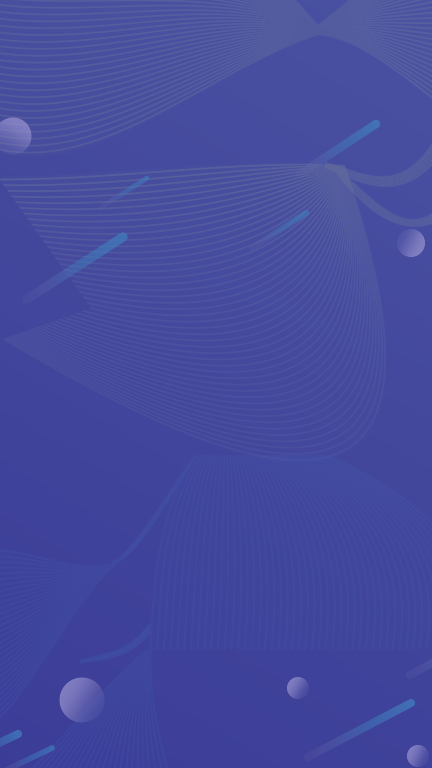
A WebGL 2 fragment shader for this background:

```glsl
#version 300 es
precision highp float;

uniform vec2 u_resolution;
out vec4 fragColor;

// The canvas is GRID units wide, measured from its top left corner.
const float GRID = 432.0;
const vec3 INDIGO = vec3(0.232, 0.236, 0.592);
const vec3 PERIWINKLE = vec3(0.288, 0.318, 0.632);
const vec3 SAGE = vec3(0.43, 0.48, 0.61);
const vec3 MIST = vec3(0.37, 0.41, 0.65);
const vec3 COBALT = vec3(0.25, 0.35, 0.68);
const vec3 AZURE = vec3(0.25, 0.49, 0.74);
const vec3 MAUVE = vec3(0.43, 0.41, 0.67);
const vec3 LILAC = vec3(0.58, 0.56, 0.80);

float bezier(vec4 k, float s) {
    float r = 1.0 - s;
    return dot(k, vec4(r * r * r, 3.0 * r * r * s, 3.0 * r * s * s, s * s * s));
}

float bezierSlope(vec4 k, float s) {
    float r = 1.0 - s;
    return 3.0 * dot(k.yzw - k.xyz, vec3(r * r, 2.0 * r * s, s * s));
}

// Sheet of threads blended between two curves along the axis a to b.
float sheet(vec2 p, vec2 a, vec2 b, vec4 first, vec4 last, float count, float px) {
    float len = length(b - a);
    vec2 dir = (b - a) / len;
    float s = dot(p - a, dir) / len;
    float sc = clamp(s, 0.0, 1.0);
    float start = bezier(first, sc);
    float gap = bezier(last, sc) - start;
    gap = (gap < 0.0 ? -1.0 : 1.0) * max(abs(gap), 0.01);
    float t = (dot(p - a, vec2(-dir.y, dir.x)) - start) / gap;
    float slope = mix(bezierSlope(first, sc), bezierSlope(last, sc), clamp(t, 0.0, 1.0)) / len;
    float tilt = inversesqrt(1.0 + slope * slope);
    float spacing = abs(gap) * tilt / count;
    float d = abs(fract(t * count) - 0.5) * spacing;
    float thread = 1.0 - smoothstep(0.2, 0.5 + px, d);
    thread = mix(0.75, thread, smoothstep(0.8 * px, 2.0 * px, spacing));
    float edge = (0.5 - abs(t - 0.5)) * abs(gap) * tilt;
    float ends = (0.5 - abs(s - 0.5)) * len;
    float mask = smoothstep(-px, px, edge) * smoothstep(-0.5 * px, 0.5 * px, ends);
    return mask * (0.16 + 0.84 * thread);
}

// Rounded bar that brightens from tail to head.
vec3 streak(vec3 base, vec2 p, vec2 tail, vec2 head, float radius, float strength, float px) {
    vec2 axis = head - tail;
    float h = clamp(dot(p - tail, axis) / dot(axis, axis), 0.0, 1.0);
    float d = length(p - tail - axis * h) - radius;
    float cover = 1.0 - smoothstep(-0.5 * px, 0.5 * px, d);
    return mix(base, mix(MAUVE, AZURE, smoothstep(0.0, 0.6, h)), cover * strength * mix(0.15, 0.75, h));
}

// Translucent ball, lit from one side.
vec3 ball(vec3 base, vec2 p, vec2 center, float radius, vec2 light, float px) {
    vec2 q = (p - center) / radius;
    float cover = 1.0 - smoothstep(-0.5 * px, 0.5 * px, (length(q) - 1.0) * radius);
    float shade = smoothstep(-1.0, 0.9, dot(q, normalize(light)));
    return mix(base, LILAC, cover * mix(0.12, 0.75, shade));
}

void main() {
    float px = GRID / u_resolution.x;
    vec2 p = vec2(gl_FragCoord.x, u_resolution.y - gl_FragCoord.y) * px;
    vec2 uv = gl_FragCoord.xy / u_resolution;

    // Diagonal backdrop
    vec3 color = mix(INDIGO, PERIWINKLE, clamp(uv.y * 0.75 + uv.x * 0.25, 0.0, 1.0));

    // Upper sheets, joined at a pinch
    float upper = sheet(p, vec2(0), vec2(318, 0), vec4(153, 175, 70, 35), vec4(-150, -150, -100, 25), 44.0, px);
    upper = max(upper, sheet(p, vec2(318, 0), vec2(432, 0), vec4(35, 38, 70, 100), vec4(25, -5, -40, -80), 34.0, px));
    color = mix(color, SAGE, upper * 0.36);

    // Central fan with a dark notch on its left
    float fan = sheet(p, vec2(30, 400), vec2(345, 165), vec4(-290, -160, -110, 0), vec4(-100, 230, 400, 0), 46.0, px);
    float notch = min(p.y - 180.0 - 1.41 * p.x, 340.0 - 0.35 * p.x - p.y);
    fan *= 1.0 - smoothstep(-px, px, notch);
    float fanFade = mix(0.26, 0.44, smoothstep(430.0, 170.0, p.y));
    color = mix(color, mix(MIST, SAGE, smoothstep(300.0, 160.0, p.y)), fan * fanFade);

    // Ribbons around the right eye
    float eye = sheet(p, vec2(325, 0), vec2(432, 0), vec4(162, 170, 198, 143), vec4(168, 184, 202, 166), 6.0, px);
    eye = max(eye, sheet(p, vec2(335, 0), vec2(432, 0), vec4(166, 192, 235, 213), vec4(172, 214, 235, 224), 6.0, px));
    color = mix(color, SAGE, eye * 0.4);

    // Lower sheets
    float low = sheet(p, vec2(0, 650), vec2(0, 455), vec4(147, 151, 152, 195), vec4(470, 480, 470, 330), 48.0, px) * 0.6;
    low = max(low, sheet(p, vec2(0, 768), vec2(0, 650), vec4(30, 70, 100, 145), vec4(170, 158, 150, 152), 24.0, px) * 0.6);
    low = max(low, sheet(p, vec2(0), vec2(115, 0), vec4(548, 550, 575, 562), vec4(720, 680, 600, 566), 30.0, px) * 0.6);
    low = max(low, sheet(p, vec2(112, 0), vec2(195, 0), vec4(562, 545, 490, 455), vec4(566, 554, 502, 459), 4.0, px));
    low = max(low, sheet(p, vec2(80, 0), vec2(150, 0), vec4(660, 652, 655, 622), vec4(664, 658, 662, 634), 4.0, px));
    color = mix(color, COBALT, low * 0.48);

    // Streaks
    color = streak(color, p, vec2(300, 174), vec2(376, 124), 4.2, 1.0, px);
    color = streak(color, p, vec2(100, 208), vec2(147, 178), 2.3, 0.8, px);
    color = streak(color, p, vec2(27, 299), vec2(123, 237), 4.6, 1.0, px);
    color = streak(color, p, vec2(252, 248), vec2(306, 213), 3.0, 0.8, px);
    color = streak(color, p, vec2(308, 757), vec2(411, 703), 4.0, 1.0, px);
    color = streak(color, p, vec2(-20, 752), vec2(18, 734), 4.0, 1.0, px);
    color = streak(color, p, vec2(0, 773), vec2(52, 748), 2.8, 0.9, px);
    color = streak(color, p, vec2(410, 675), vec2(490, 632), 4.0, 1.0, px);

    // Balls
    color = ball(color, p, vec2(13, 136), 18.5, vec2(0.5, -1), px);
    color = ball(color, p, vec2(411, 243), 14.0, vec2(1, 0.5), px);
    color = ball(color, p, vec2(82, 700), 22.5, vec2(-1, -0.6), px);
    color = ball(color, p, vec2(298, 688), 11.0, vec2(-1, -0.6), px);
    color = ball(color, p, vec2(418, 756), 11.0, vec2(-1, -0.5), px);

    fragColor = vec4(color, 1.0);
}
```
